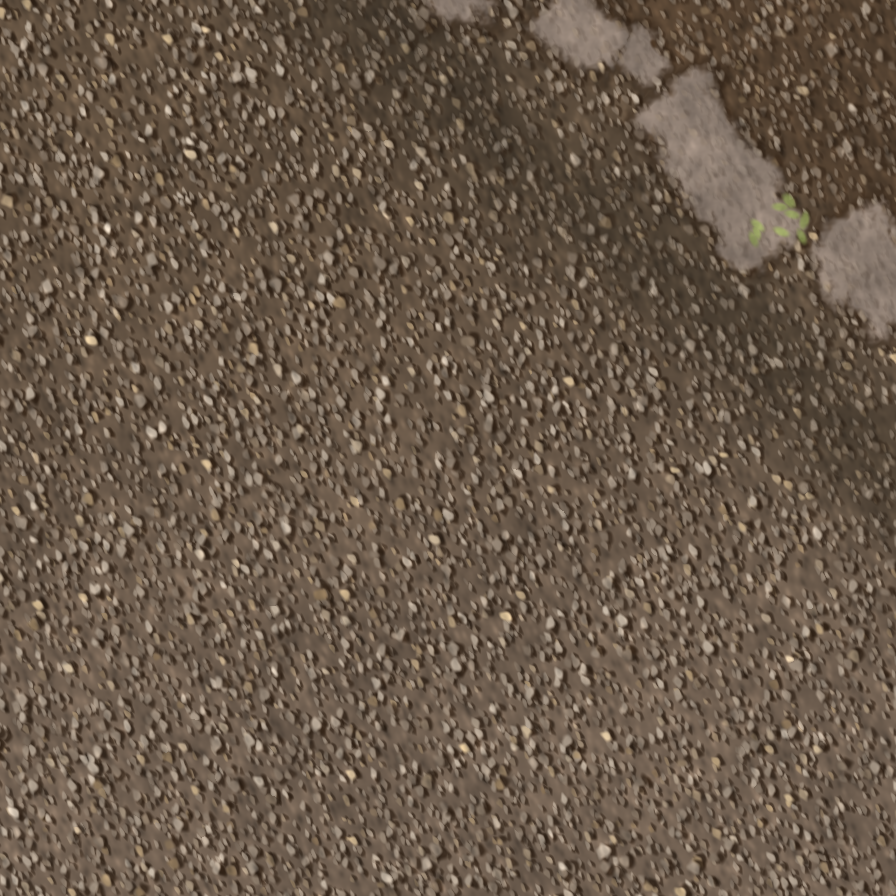
Give the GLSL for this texture, as a three.js fragment shader.

```glsl
varying vec2 vUv;

const vec3 GROUND_TOP = vec3(0.375, 0.310, 0.245);
const vec3 GROUND_LOW = vec3(0.440, 0.375, 0.318);
const vec3 SOIL = vec3(0.325, 0.255, 0.190);
const vec3 DAMP = vec3(0.270, 0.228, 0.180);
const vec3 SLAB = vec3(0.545, 0.485, 0.440);
const vec3 STONE_DULL = vec3(0.495, 0.435, 0.375);
const vec3 STONE_PALE = vec3(0.830, 0.775, 0.705);
const vec3 OCHRE = vec3(1.04, 0.98, 0.84);
const vec3 SHADOW = vec3(0.165, 0.110, 0.065);
const vec3 LEAF = vec3(0.560, 0.620, 0.340);

const float GRAIN_ANGLE = 0.43;                  // lean of the long grain axis
const vec2 SHADOW_SHIFT = vec2(0.42, -0.22);     // in grain cells
const float SHADOW_DEPTH = 0.80;
const float STREAK_DEPTH = 0.21;
const vec2 ACROSS_KERB = vec2(0.63, 0.77);       // normal of the kerb line
const float DAMP_LINE = 1.01;
const float DAMP_WIDTH = 0.085;
const float SOIL_LINE = 1.19;
const vec2 WEED = vec2(0.872, 0.752);

vec3 hash3(vec2 p) {
  vec3 k = vec3(dot(p, vec2(127.1, 311.7)), dot(p, vec2(269.5, 183.3)), dot(p, vec2(419.2, 371.9)));
  return fract(sin(k) * 43758.5);
}

vec2 turn(vec2 p, float a) {
  float c = cos(a), s = sin(a);
  return vec2(c * p.x + s * p.y, c * p.y - s * p.x);
}

// Layered sines, about -1 to 1
float ripple(vec2 p) {
  float sum = 0.0, amp = 0.5;
  for (int i = 0; i < 5; i++) {
    sum += amp * sin(p.x + 1.7 * sin(p.y));
    p = mat2(1.5, 1.1, -1.1, 1.5) * p + 1.3;
    amp *= 0.62;
  }
  return sum;
}

// Soft cells of random light and dark, drawn out along the grain
float streaks(vec2 p, float freq) {
  vec2 q = turn(p, GRAIN_ANGLE) * freq * vec2(1.0, 0.5);
  float sum = 0.0;
  for (int j = -1; j <= 1; j++) {
    for (int i = -1; i <= 1; i++) {
      vec2 id = floor(q) + vec2(float(i), float(j));
      vec3 h = hash3(id + 13.7);
      vec2 d = q - id - h.xy;
      sum += (2.0 * h.z - 1.0) * exp(-5.0 * dot(d, d));
    }
  }
  return sum;
}

// Cellular grains: x cover, y shadow, z tone, w tint
vec4 grains(vec2 p, float freq, float stretch, float density) {
  vec2 q = turn(p, GRAIN_ANGLE) * freq * vec2(1.0, 1.0 / stretch);
  vec4 found = vec4(0.0);
  for (int j = -1; j <= 1; j++) {
    for (int i = -1; i <= 1; i++) {
      vec2 id = floor(q) + vec2(float(i), float(j));
      vec3 h = hash3(id + freq);
      vec3 g = hash3(id + freq + 57.3);
      vec2 d = turn(q - id - 0.1 - 0.8 * h.xy, (g.z - 0.5) * 1.2);
      d.x *= 1.0 + 0.35 * g.x;
      d += 0.06 * sin(d.yx * 7.0 + 6.28 * g.yx);
      float size = mix(0.27, 0.45, g.y);
      float present = step(h.z, density);
      float cover = present * (1.0 - smoothstep(size - 0.20, size + 0.12, length(d)));
      float shade = present * (1.0 - smoothstep(size - 0.18, size + 0.18, length(d - SHADOW_SHIFT)));
      if (cover > found.x) found.xzw = vec3(cover, g.x, g.z);
      found.y = max(found.y, shade);
    }
  }
  return found;
}

vec3 scatter(vec3 col, vec4 g, float pale, float strength) {
  vec3 stone = mix(STONE_DULL, STONE_PALE, pale * g.z);
  stone *= mix(vec3(1.0), OCHRE, smoothstep(0.75, 1.0, g.w));
  col = mix(col, SHADOW, SHADOW_DEPTH * g.y * (1.0 - g.x) * strength);
  return mix(col, stone, g.x * strength);
}

// Rounded slab outline
float slab(vec2 p, vec2 centre, vec2 halfSize, float angle) {
  vec2 d = abs(turn(p - centre, angle)) - halfSize + 0.02;
  return length(max(d, 0.0)) + min(max(d.x, d.y), 0.0) - 0.02;
}

float kerb(vec2 p) {
  p += 0.012 * vec2(ripple(p * 42.0), ripple(p * 39.0 + 5.0));
  float d = slab(p, vec2(0.51, 1.00), vec2(0.040, 0.028), -0.3);
  d = min(d, slab(p, vec2(0.645, 0.968), vec2(0.052, 0.036), -0.8));
  d = min(d, slab(p, vec2(0.719, 0.936), vec2(0.031, 0.027), -0.7));
  d = min(d, slab(p, vec2(0.805, 0.810), vec2(0.112, 0.048), -0.95));
  return min(d, slab(p, vec2(0.972, 0.695), vec2(0.068, 0.050), -0.9));
}

float weed(vec2 p) {
  float cover = 0.0;
  for (int i = 0; i < 11; i++) {
    vec3 h = hash3(vec2(float(i), 8.0));
    vec2 d = turn(p - WEED - (h.xy - 0.5) * vec2(0.07, 0.05), h.z * 6.28);
    cover = max(cover, 1.0 - smoothstep(0.4, 1.3, length(d / vec2(0.010, 0.005))));
  }
  return cover;
}

void main() {
  vec2 p = vUv;
  float broad = ripple(p * 9.0);
  float mottle = ripple(p * 48.0 + 3.0);
  float grit = streaks(p, 150.0);
  float t = dot(p, ACROSS_KERB) + 0.018 * broad;

  // Ground, damp band and soil beyond the kerb
  float damp = exp(-pow((t - DAMP_LINE) / DAMP_WIDTH, 2.0)) * smoothstep(0.12, 0.42, p.x);
  float soil = smoothstep(SOIL_LINE - 0.05, SOIL_LINE + 0.02, t);
  vec3 col = mix(GROUND_LOW, GROUND_TOP, smoothstep(0.1, 0.9, p.y));
  col = mix(col, DAMP, 0.85 * damp);
  col = mix(col, SOIL, soil);
  col *= 1.0 + 0.06 * broad + 0.07 * mottle;

  // Kerb slabs with a dark gap around them
  float edge = kerb(p);
  float onSlab = 1.0 - smoothstep(-0.012, 0.006, edge + 0.006 * grit);
  col = mix(col, SHADOW, 0.5 * (1.0 - smoothstep(0.0, 0.02, edge)));
  col = mix(col, SLAB * (1.0 + 0.12 * mottle + 0.05 * broad), onSlab);

  // Grit from fine to coarse
  float bare = (1.0 - 0.45 * damp) * (1.0 - 0.35 * soil) * (1.0 - 0.80 * onSlab);
  float patchy = bare * (0.90 + 0.16 * mottle);
  col = scatter(col, grains(p, 128.0, 1.8, 0.52), 0.60, 0.80 * patchy);
  col = scatter(col, grains(p, 84.0, 1.45, 0.38), 0.85, 0.95 * patchy);
  col = scatter(col, grains(p, 64.0, 1.2, 0.10), 1.0, 0.95 * bare);
  col *= 1.0 + STREAK_DEPTH * grit * (1.0 - 0.6 * onSlab);

  col = mix(col, LEAF * (1.0 + 0.25 * mottle), 0.75 * weed(p));
  gl_FragColor = vec4(col, 1.0);
}
```
